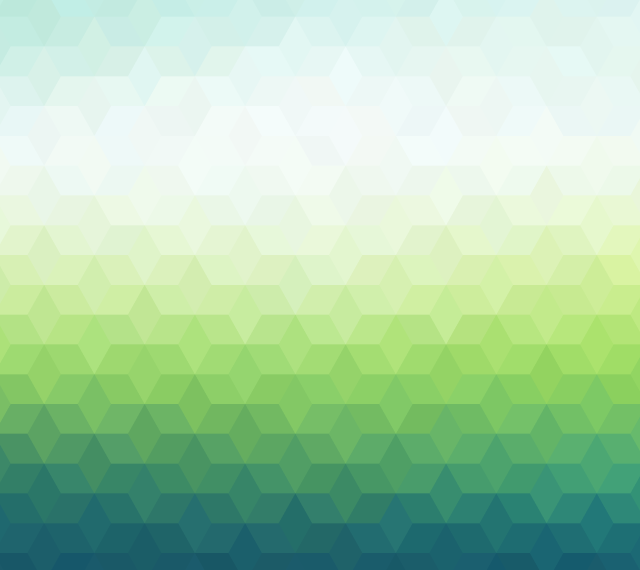
Write a Shadertoy shader that draws this background.

```glsl
// A mosaic of upright rhombi and slanted parallelograms in staggered rows.
// Each tile takes one flat colour from a smooth landscape-like gradient
// sampled at its centre, with a small random shift in tone.

// Colours along the vertical centre line, evenly spaced from top to bottom.
const vec3 ramp[14] = vec3[14](
    vec3(.82, .945, .92), vec3(.89, .965, .945), vec3(.945, .98, .97),
    vec3(.96, .98, .98), vec3(.945, .98, .96), vec3(.92, .97, .90),
    vec3(.88, .955, .80), vec3(.80, .925, .66), vec3(.66, .875, .47),
    vec3(.53, .80, .39), vec3(.40, .69, .39), vec3(.27, .58, .40),
    vec3(.15, .435, .42), vec3(.10, .35, .41));

float hash(vec2 p) {
    return fract(sin(dot(p, vec2(41.7, 289.3))) * 4375.85);
}

float bump(float x, float centre, float width) {
    float t = (x - centre) / width;
    return exp(-t * t);
}

// Smooth background; q.x runs left to right, q.y runs top to bottom.
vec3 gradient(vec2 q) {
    float s = clamp(q.y, 0., 1.) * 13.;
    int i = min(int(s), 12);
    vec3 col = mix(ramp[i], ramp[i + 1], s - float(i));
    float left = clamp(1. - 2. * q.x, 0., 1.);
    float right = clamp(2. * q.x - 1., 0., 1.);

    // Left: mint sky, muted green slope and dark teal ground.
    col += left * (vec3(-.11, -.035, -.06) * bump(q.y, .07, .15)
                 + vec3(-.03, -.01, -.07) * bump(q.y, .49, .12)
                 + vec3(-.08, -.09, .01) * bump(q.y, .82, .12));
    // Right: clear sky, lime glow and brighter teal ground.
    col += right * (vec3(.05, .01, .02) * bump(q.y, 0., .07)
                  + vec3(-.035, -.01, -.02) * bump(q.y, .17, .10)
                  + vec3(-.03, -.005, -.15) * bump(q.y, .49, .16)
                  + vec3(-.03, .04, .07) * bump(q.y, .87, .13));
    return col;
}

vec3 mosaic(vec2 uv) {
    // Lattice units: one column between rhombi, one row per strip.
    vec2 origin = vec2(.069, .0293);
    vec2 pitch = vec2(.0785, .05227);
    vec2 g = (vec2(uv.x, 1. - uv.y) - origin) / pitch;
    float column = round(g.x), row = floor(g.y);
    float across = g.x - column, down = g.y - row;

    // Each strip alternates upper and lower halves of the rhombi.
    bool upperHalf = mod(row + column, 2.) > .5;
    float halfWidth = (upperHalf ? down : 1. - down) / 3.;
    vec2 centre = abs(across) < halfWidth
        ? vec2(column, row + (upperHalf ? 1. : 0.))
        : vec2(column + (across > 0. ? .5 : -.5), row + .5);

    float tone = hash(centre + 7.3) - .5;
    float warmth = hash(centre + 31.9) - .5;
    return gradient(origin + centre * pitch)
         + .022 * tone + vec3(.012, 0., -.02) * warmth;
}

void mainImage(out vec4 fragColor, in vec2 fragCoord) {
    // Nine samples per pixel smooth the tile edges.
    vec3 sum = vec3(0.);
    for (int y = -1; y <= 1; y++)
        for (int x = -1; x <= 1; x++)
            sum += mosaic((fragCoord + vec2(x, y) / 3.) / iResolution.xy);
    fragColor = vec4(clamp(sum / 9., 0., 1.), 1.);
}
```
